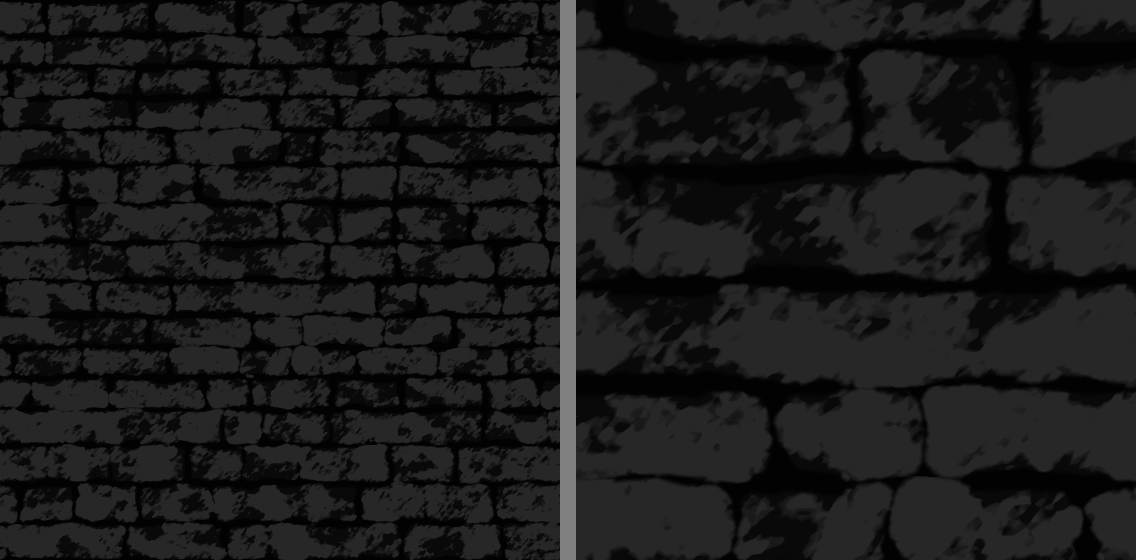
Left: the whole. Right: its middle third, enlarged.
Reproduce this texture procedurally as a three.js fragment shader.

```glsl
varying vec2 vUv;

const float TAU = 6.2831853;
const float ROWS = 16.0;
const float COLUMNS = 8.0;
const vec3 MORTAR = vec3(0.008);
const vec3 SOOT = vec3(0.035);
const vec3 WORN = vec3(0.10);
const vec3 FACE = vec3(0.152);

float hash(vec2 p) {
  return fract(sin(dot(p, vec2(127.1, 311.7))) * 43758.545);
}

vec2 hash2(vec2 p) {
  return vec2(hash(p), hash(p + 57.3));
}

// Cellular noise: random cell values blended around scattered points
float cellNoise(vec2 p, vec2 period) {
  vec2 cell = floor(p);
  float total = 0.0;
  float weights = 0.0;
  for (int j = -1; j <= 1; j++) {
    for (int i = -1; i <= 1; i++) {
      vec2 neighbour = cell + vec2(float(i), float(j));
      vec2 id = mod(neighbour, period);
      vec2 away = neighbour + hash2(id) - p;
      float weight = exp(-9.0 * dot(away, away));
      total += weight * hash(id + 19.7);
      weights += weight;
    }
  }
  return total / max(weights, 0.00001);
}

float layeredCells(vec2 p, vec2 frequency) {
  float sum = 0.0;
  float amplitude = 0.533;
  for (int i = 0; i < 4; i++) {
    sum += amplitude * cellNoise(p * frequency, frequency);
    frequency *= 2.0;
    amplitude *= 0.5;
  }
  return sum;
}

// Layered sines that bend the courses, repeating over the unit square
vec2 wobble(vec2 p) {
  vec2 q = p * TAU;
  float bend = sin(5.0 * q.x + 3.0 * sin(2.0 * q.y)) + 0.6 * sin(13.0 * q.x + 7.0 * q.y);
  float sway = sin(11.0 * q.y + 2.0 * q.x) + 0.7 * sin(23.0 * q.y - 5.0 * q.x);
  return vec2(0.0018 * sway, 0.0019 * bend);
}

// Uneven course heights
float bedLine(float row) {
  return row - 0.14 + 0.17 * cos((row - 0.4) * TAU / 8.0);
}

float courseAt(float y) {
  float row = floor(y);
  row += step(bedLine(row + 1.0), y);
  return row - 1.0 + step(bedLine(row), y);
}

// Distance to the nearest upright joint; some joints are faint or missing
float uprightDistance(float x, float row) {
  float base = floor(x);
  float nearest = 1.0;
  for (int i = -1; i <= 2; i++) {
    float column = base + float(i);
    vec2 id = vec2(mod(column, COLUMNS), row);
    float joint = column + 0.6 * (hash(id + 3.1) - 0.5);
    float strength = hash(id + 8.4);
    float fade = 0.004 * step(strength, 0.3) + 0.1 * step(strength, 0.12);
    nearest = min(nearest, abs(x - joint) / COLUMNS + fade);
  }
  return nearest;
}

float roundedEdge(vec2 distances, float radius) {
  return radius - length(max(radius - distances, 0.0));
}

void main() {
  vec2 p = vec2(vUv.x, 1.0 - vUv.y);
  vec2 wall = p + wobble(p);

  // Brick layout
  float y = wall.y * ROWS;
  float course = courseAt(y);
  float row = mod(course, ROWS);
  float x = wall.x * COLUMNS + hash(vec2(row, 5.2));
  float bedDistance = min(y - bedLine(course), bedLine(course + 1.0) - y) / ROWS;
  float edge = roundedEdge(vec2(uprightDistance(x, row), bedDistance), 0.014);

  // Pits, diagonal scratches and broad soiled patches
  float relief = layeredCells(p, vec2(24.0, 34.0)) - 0.5;
  vec2 slant = vec2(p.x + p.y, p.y - p.x);
  float scratches = cellNoise(slant * vec2(150.0, 64.0), vec2(150.0, 64.0)) - 0.5;
  float patches = cellNoise(p * vec2(11.0, 16.0), vec2(11.0, 16.0)) - 0.5;

  // Clean faces wear away towards the ragged edges
  float level = 1.6 * relief + 0.45 * scratches + 0.25 * patches;
  level += 0.45 * clamp(edge / 0.012, 0.0, 1.0) - 0.24;
  vec3 color = mix(SOOT, WORN, smoothstep(-0.10, 0.03, level));
  color = mix(color, FACE, smoothstep(0.03, 0.16, level));

  // Dark joints
  float ragged = edge + 0.014 * relief;
  color = mix(MORTAR, color, smoothstep(0.0022, 0.0062, ragged));

  gl_FragColor = vec4(color, 1.0);
}
```
